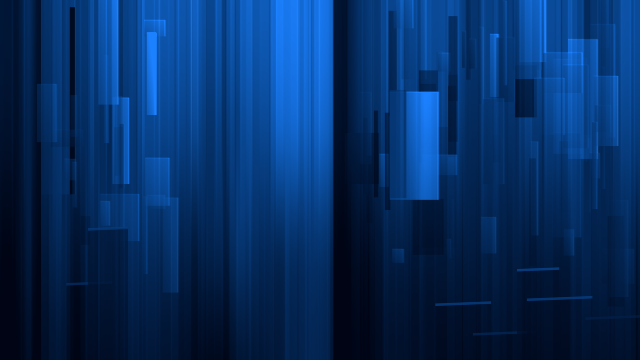
This background is drawn by a Shadertoy shader. Its source:

```glsl
// Deep blue wall of glossy vertical columns with overlapping glass panels and dark blocks.
#define SOFT 0.0009      // edge softness, in canvas widths
#define PANELS 84        // scattered glass panels
#define BLOCKS 7         // dark blocks rising from the floor
#define COARSE 15.0      // columns across the canvas, per layer
#define MEDIUM 34.0
#define FINE 85.0
#define GRAIN 1.0        // strength of the column pattern
#define LIFT 0.01        // overall brightness offset
#define SEED 3.0

float hash(float n) {
    return fract(sin(n * 127.1 + 11.7) * 4375.85);
}

float bump(float x, float center, float width) {
    x = (x - center) / width;
    return exp(-x * x);
}

float softness() {
    return max(SOFT, 0.5 / iResolution.x);
}

// Soft-edged rectangle mask
float rect(vec2 p, vec2 center, vec2 halfSize) {
    vec2 w = softness() * vec2(1.0, iResolution.x / iResolution.y);
    vec2 m = smoothstep(-w, w, halfSize - abs(p - center));
    return m.x * m.y;
}

// One-dimensional cellular stripes: flat tones, a sheen and a hairline at each edge
float columns(float x, float count, float seed) {
    float w = softness() * count;
    x *= count;
    float cell = floor(x);
    float edge = cell + 0.15 + 0.7 * hash(cell + seed);
    float side = smoothstep(-w, w, x - edge);
    float tone = mix(hash(cell + seed + 49.5), hash(cell + seed + 50.5), side);
    float sheen = max(0.0, 1.0 - abs(x - edge) / 0.15);
    float hairline = bump(x, edge, 1.6 * w);
    return tone - 0.5 + side * sheen * sheen * (hash(cell + seed + 90.3) - 0.4)
         + hairline * (hash(cell + seed + 130.7) - 0.45) * 0.9;
}

float stripes(vec2 p, float seed) {
    return GRAIN * (0.42 * columns(p.x, COARSE, seed)
                  + 0.38 * columns(p.x, MEDIUM, seed + 200.0)
                  + 0.26 * columns(p.x, FINE, seed + 400.0));
}

// Broad light: strong at the top and center, sharp-edged dark shaft right of the middle
float ambient(vec2 p) {
    float w = softness();
    float light = 0.15 + 0.33 * smoothstep(-0.05, 1.0, p.y);
    light += 0.25 * bump(p.x, 0.35, 0.17) * (0.25 + 0.75 * p.y);
    light += 0.16 * bump(p.x, 0.48, 0.05) * (1.1 - 0.5 * p.y);
    light -= 0.12 * bump(p.x, 0.34, 0.05) * (1.0 - p.y);
    light += 0.08 * bump(p.x, 0.16, 0.07) * p.y;
    float shaft = smoothstep(0.521 - w, 0.521 + w, p.x) * (1.0 - smoothstep(0.53, 0.60, p.x));
    light *= 1.0 - 0.72 * shaft;
    light *= 1.0 - 0.62 * (1.0 - smoothstep(0.064 - w, 0.064 + w, p.x));
    return light + 0.24 * bump(p.x, 0.044, 0.010) * (0.3 + 0.7 * p.y);
}

// Glass panel: shaded across its width, with a rim on the right and on top
float panel(float tone, vec2 p, vec2 center, vec2 halfSize, float level, float alpha) {
    vec2 q = (p - center) / halfSize;
    float mask = rect(p, center, halfSize);
    float shade = level * (1.0 + 0.14 * q.x + 0.14 * q.y);
    tone = mix(tone, shade, mask * alpha);
    float rim = rect(p, center + vec2(halfSize.x, 0.0), vec2(0.0014, halfSize.y));
    float lip = rect(p, center + vec2(0.0, halfSize.y), vec2(halfSize.x, 0.002));
    return tone + (rim + 0.6 * lip) * (level - 0.22) * 0.5 * alpha;
}

void mainImage(out vec4 fragColor, in vec2 fragCoord) {
    vec2 p = fragCoord / iResolution.xy;

    // Columns drift into another arrangement toward the floor
    float grain = mix(stripes(p, SEED + 700.0), stripes(p, SEED), smoothstep(0.2, 0.7, p.y));
    float tone = ambient(p) * (1.0 + grain);

    // Large slab on the left with a dark gap beside it
    float slab = 0.43 * (1.0 + 0.4 * grain);
    tone = panel(tone, p, vec2(0.091, 0.74), vec2(0.026, 0.28), slab, 0.8);
    tone = mix(tone, 0.06, rect(p, vec2(0.113, 0.72), vec2(0.004, 0.26)) * 0.85);

    // Scattered panels in the left and right clusters
    for (int i = 0; i < PANELS; i++) {
        float k = float(i) * 7.0 + SEED;
        bool leftSide = i % 4 == 0;
        float x = leftSide ? mix(0.07, 0.27, hash(k)) : mix(0.56, 1.0, hash(k));
        vec2 center = vec2(x, mix(0.2, 1.0, hash(k + 1.0)));
        float narrow = hash(k + 2.0);
        vec2 halfSize = vec2(mix(0.003, 0.032, narrow * narrow),
                             mix(0.015, 0.17, hash(k + 3.0)));
        float level = ambient(center) * mix(0.3, 1.75, hash(k + 4.0));
        level *= 1.0 + 0.7 * grain;
        tone = panel(tone, p, center, halfSize, level, mix(0.3, 0.8, hash(k + 5.0)));
    }

    // Brightest pane, with a dimmer side face
    float pane = 0.68 + 0.20 * bump(p.x, 0.662, 0.018) + 0.25 * grain;
    tone = panel(tone, p, vec2(0.647, 0.595), vec2(0.038, 0.15), pane, 0.85);
    float face = 0.38 * (1.0 + 0.8 * grain);
    tone = mix(tone, face, rect(p, vec2(0.622, 0.60), vec2(0.013, 0.15)) * 0.8);

    // Dark blocks with thin, slightly tilted lit tops
    for (int i = 0; i < BLOCKS; i++) {
        float k = float(i) * 5.0 + 300.0 + SEED;
        float slot = (float(i) + hash(k)) / float(BLOCKS);
        float x = i < 2 ? 0.09 + 0.4 * slot : mix(0.52, 1.0, slot);
        float top = mix(0.05, 0.38, hash(k + 1.0));
        float halfWidth = mix(0.018, 0.055, hash(k + 2.0));
        vec2 q = p - vec2(0.0, (p.x - x) * 0.07);
        float body = rect(q, vec2(x, top * 0.5 - 0.1), vec2(halfWidth, top * 0.5 + 0.1));
        float level = (0.12 + 0.24 * p.y) * (1.0 + 1.2 * grain);
        tone = mix(tone, level, body * 0.75);
        float cap = rect(q, vec2(x, top), vec2(halfWidth, 0.0035));
        tone = mix(tone, 0.25 + 0.4 * hash(k + 3.0), cap * 0.7);
    }

    // Map brightness to the blue ramp
    float blue = clamp(tone + LIFT, 0.08, 1.0);
    vec3 color = vec3(0.11 * blue * blue, max(0.53 * blue - 0.026, 0.0), blue);
    fragColor = vec4(color, 1.0);
}
```
